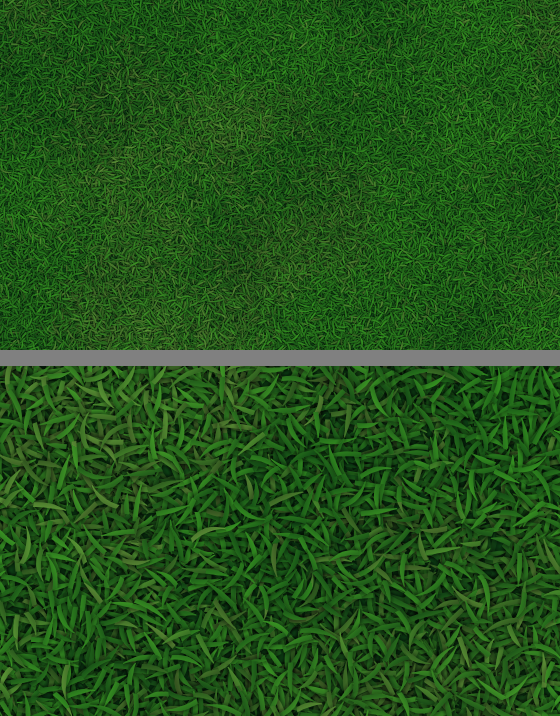
Top: the whole. Bottom: its middle third, enlarged.
This texture is drawn by a Shadertoy shader. Its source:

```glsl
// A dense lawn seen from above: short, curved, tapering blades in random directions.
// Rotated jittered grids are stacked from dark, low blades to bright, high ones,
// while broad value noise varies the tone and gathers dry olive blades in patches.

#define LAYERS 10
#define DENSITY 50.0        // grid cells per canvas height
#define BLADE_WIDTH 0.115   // half width, in cells
#define BLADE_BEND 0.35
#define SHADOW 0.24
#define TONE_SPREAD 0.52
#define DRY_SHARE 0.07
#define DEEP_GREEN vec3(0.030, 0.205, 0.068)
#define FRESH_GREEN vec3(0.180, 0.515, 0.118)
#define DRY_OLIVE vec3(0.315, 0.475, 0.185)

const float TAU = 6.28319;

vec4 hash42(vec2 p) {
    vec4 h = fract(p.xyxy * vec4(0.1031, 0.1030, 0.0973, 0.1099));
    h += dot(h, h.wzxy + 33.33);
    return fract((h.xxyz + h.yzzw) * h.zywx);
}

mat2 rotation(float angle) {
    float c = cos(angle), s = sin(angle);
    return mat2(c, s, -s, c);
}

float valueNoise(vec2 p) {
    vec2 cell = floor(p), f = fract(p);
    f = f * f * (3.0 - 2.0 * f);
    float low = mix(hash42(cell).x, hash42(cell + vec2(1, 0)).x, f.x);
    float high = mix(hash42(cell + vec2(0, 1)).x, hash42(cell + vec2(1, 1)).x, f.x);
    return mix(low, high, f.y);
}

float fbm(vec2 p) {
    float sum = 0.0, weight = 0.5;
    for (int i = 0; i < 4; i++) {
        sum += weight * valueNoise(p);
        p = rotation(0.6) * p * 2.03 + 17.0;
        weight *= 0.5;
    }
    return sum / 0.9375;
}

// Returns coverage, soft shadow and position along the blade (-1 root, 1 tip).
vec3 blade(vec2 p, float halfLength, float bend, float pixel) {
    p.y -= bend * (p.x * p.x - 0.2);
    float along = p.x / halfLength;
    float width = BLADE_WIDTH * (1.0 - 0.75 * smoothstep(-0.1, 1.0, along));
    float ends = clamp((1.0 - abs(along)) * halfLength / pixel, 0.0, 1.0);
    float edge = abs(p.y) - width;
    float cover = ends * clamp(0.5 - edge / pixel, 0.0, 1.0);
    float shade = ends * (1.0 - smoothstep(0.0, 0.24, edge));
    return vec3(cover, shade, clamp(along, -1.0, 1.0));
}

void mainImage(out vec4 fragColor, in vec2 fragCoord) {
    vec2 uv = fragCoord / iResolution.y;
    float pixel = DENSITY / iResolution.y;

    // Broad variation over the lawn
    float mottle = fbm(uv * 4.5 + 40.0) - 0.5;
    float dryPatch = smoothstep(0.50, 0.78, fbm(uv * 3.2 + 9.0));
    vec3 color = mix(DEEP_GREEN, FRESH_GREEN, 0.12 + 0.2 * mottle);

    for (int layer = 0; layer < LAYERS; layer++) {
        float level = float(layer);
        float height = (level + 0.5) / float(LAYERS);
        float turn = level * 2.4;
        vec2 p = rotation(turn) * uv * DENSITY + 200.0 + level * 37.3;
        vec2 home = floor(p);

        for (int y = -1; y <= 1; y++)
        for (int x = -1; x <= 1; x++) {
            vec2 cell = home + vec2(x, y);
            vec4 place = hash42(cell + level * 61.0);
            vec4 look = hash42(cell + level * 83.0 + 311.0);

            // Shape
            vec2 local = rotation(place.z * TAU) * (p - cell - place.xy);
            float halfLength = mix(0.5, 0.94, place.w);
            float bend = BLADE_BEND * (look.x - 0.5) * 2.0;
            vec3 shape = blade(local, halfLength, bend, pixel);

            // Colour
            float tone = mix(0.30, 0.88, height) + TONE_SPREAD * (look.y - 0.5);
            tone += 0.10 * shape.z + 0.45 * mottle;
            tone -= 0.10 * clamp(local.y / BLADE_WIDTH, -1.0, 1.0);
            vec3 green = mix(DEEP_GREEN, FRESH_GREEN, max(tone, 0.0));
            float dry = step(look.z, DRY_SHARE + 0.30 * dryPatch);
            dry = max(dry * mix(0.5, 0.95, look.w), 0.22 * dryPatch);
            vec3 bladeColor = mix(green, DRY_OLIVE * (0.45 + 0.6 * tone), dry);

            color *= 1.0 - SHADOW * shape.y * (1.0 - shape.x);
            color = mix(color, bladeColor, shape.x);
        }
    }
    fragColor = vec4(clamp(color, 0.0, 1.0), 1.0);
}
```
